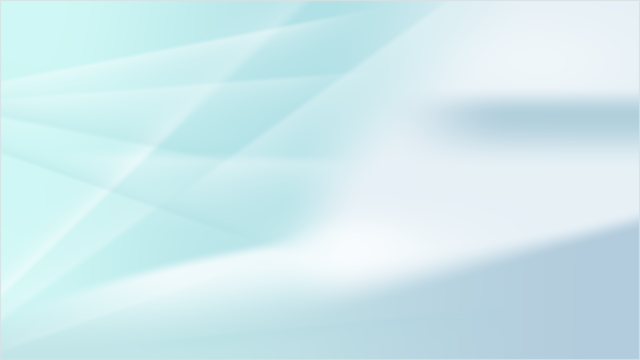
Write a Shadertoy shader that draws this background.

```glsl
// Soft abstract backdrop: translucent mint and blue-grey sheets with white light streaks.

const vec3 MINT       = vec3(0.81, 0.97, 0.96);
const vec3 AQUA       = vec3(0.69, 0.88, 0.90);
const vec3 SHADE      = vec3(0.60, 0.82, 0.85);
const vec3 PALE       = vec3(0.90, 0.94, 0.962);
const vec3 WHITE      = vec3(0.985, 0.995, 1.0);
const vec3 BAND_BLUE  = vec3(0.69, 0.81, 0.86);
const vec3 FLOOR_TEAL = vec3(0.76, 0.90, 0.91);
const vec3 FLOOR_BLUE = vec3(0.70, 0.80, 0.865);
const vec3 FRAME      = vec3(0.84, 0.88, 0.89);
const float FRAME_WIDTH = 0.0025;

// Each sheet lies to the left of the line from xy to zw.
const int SHEETS = 11;
const vec4 LINES[SHEETS] = vec4[](
    vec4(-0.15, 0.034, 0.60, 0.754),
    vec4(0.30, 0.47, 1.00, 1.14),
    vec4(1.40, 1.11, 0.36, 0.36),
    vec4(-0.20, -0.033, 0.60, 0.54),
    vec4(1.10, 0.986, -0.30, 0.715),
    vec4(1.10, 0.806, -0.30, 0.70),
    vec4(1.05, 0.55, 0.10, 0.575),
    vec4(-0.20, 0.715, 0.75, 0.53),
    vec4(-0.20, 0.646, 0.82, 0.29),
    vec4(-0.10, -0.01, 0.80, 0.30),
    vec4(1.50, 0.155, 0.25, 0.035));

// Edge softness, fade length, strength (negative darkens).
const vec3 STYLES[SHEETS] = vec3[](
    vec3(0.012, 0.028, 0.65),
    vec3(0.020, 0.070, 0.35),
    vec3(0.010, 0.130, 0.32),
    vec3(0.012, 0.070, 0.32),
    vec3(0.008, 0.050, 0.50),
    vec3(0.008, 0.060, 0.34),
    vec3(0.020, 0.070, 0.40),
    vec3(0.010, 0.050, -0.25),
    vec3(0.008, 0.030, -0.24),
    vec3(0.008, 0.050, 0.22),
    vec3(0.010, 0.040, -0.16));

// Falls smoothly from 1 to 0 as x goes from lo to hi.
float fall(float lo, float hi, float x) {
    return 1.0 - smoothstep(lo, hi, x);
}

float glow(vec2 p, vec2 centre, vec2 radius) {
    vec2 q = (p - centre) / radius;
    return exp(-dot(q, q));
}

// One crisp edge that decays sideways and fades at both ends.
float sheet(vec2 p, vec4 line, float edge, float fade) {
    vec2 span = line.zw - line.xy;
    vec2 q = p - line.xy;
    float along = dot(q, span) / dot(span, span);
    float side = dot(q, normalize(vec2(-span.y, span.x)));
    float ends = smoothstep(0.0, 0.25, along) * fall(0.7, 1.0, along);
    return smoothstep(-edge, edge, side) * exp(-max(side, 0.0) / fade) * ends;
}

void mainImage(out vec4 fragColor, in vec2 fragCoord) {
    vec2 p = fragCoord / iResolution.y;
    float aspect = iResolution.x / iResolution.y;
    p.x *= (16.0 / 9.0) / aspect;

    // Mint to aqua wash
    vec3 color = mix(MINT, AQUA, smoothstep(0.05, 0.85, p.x + 0.2 * (0.6 - p.y)));

    // Pale veil on the right, leaning wider toward the top
    float lean = smoothstep(0.4, 1.0, p.y);
    float veilStart = 0.78 + 0.1 * lean;
    float veil = smoothstep(veilStart, veilStart + 0.22 + 0.4 * lean, p.x);
    color = mix(color, PALE, veil);
    color = mix(color, WHITE, 0.45 * glow(p, vec2(1.50, 0.83), vec2(0.25, 0.12)));

    // Blue-grey horizontal shadow
    float band = fall(0.68, 0.765, p.y) * smoothstep(0.53, 0.68, p.y);
    color = mix(color, BAND_BLUE, band * smoothstep(1.03, 1.42, p.x));

    // Floor below a rising curve
    float floorTop = 0.10 + 0.06 * p.x + 0.058 * p.x * p.x;
    float floorSoft = mix(0.10, 0.03, smoothstep(0.6, 1.7, p.x));
    float ground = fall(floorTop - floorSoft, floorTop + floorSoft, p.y);
    vec3 floorColor = mix(FLOOR_TEAL, FLOOR_BLUE, smoothstep(0.4, 1.7, p.x));
    color = mix(color, floorColor, ground);

    // White ridge above the floor
    float crest = 0.115 + 0.37 * p.x - 0.137 * p.x * p.x;
    float crestSoft = mix(0.02, 0.12, smoothstep(0.7, 1.1, p.x));
    float ridge = fall(crest - crestSoft, crest + crestSoft, p.y) * (1.0 - ground);
    ridge *= smoothstep(-0.05, 0.5, p.x) * fall(0.9, 1.6, p.x);
    color = mix(color, WHITE, 0.8 * ridge);
    color = mix(color, WHITE, 0.6 * glow(p, vec2(0.96, 0.33), vec2(0.18, 0.07)));

    // Light and dark translucent sheets
    for (int i = 0; i < SHEETS; i++) {
        vec3 style = STYLES[i];
        float cover = abs(style.z) * sheet(p, LINES[i], style.x, style.y);
        color = mix(color, style.z > 0.0 ? WHITE : SHADE, cover);
    }

    // Thin frame
    vec2 inset = min(fragCoord, iResolution.xy - fragCoord) / iResolution.y;
    color = mix(color, FRAME, fall(0.0, 2.0 * FRAME_WIDTH, min(inset.x, inset.y)));

    fragColor = vec4(color, 1.0);
}
```
